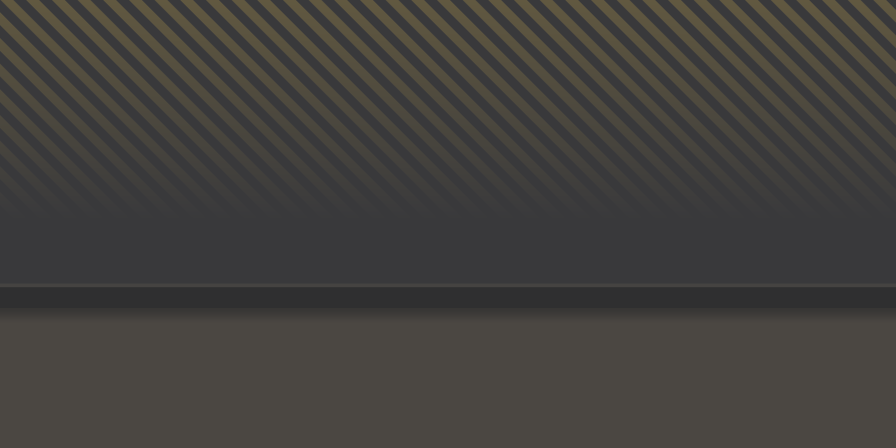
A WebGL 2 fragment shader for this background:

```glsl
#version 300 es
precision highp float;
// Dark panel with golden diagonal stripes that fade out downward,
// closed by a thin light rule and a dark bar that casts a soft shadow
// on a warm grey floor. Lengths are fractions of the canvas height.

#define STRIPE_PERIOD 0.0573   // horizontal spacing of the stripes
#define STRIPE_CENTER 0.0156   // centre of the first stripe at the top edge
#define STRIPE_DUTY   0.5      // share of the period that is filled
#define FADE_DEPTH    0.488    // depth at which the stripes vanish
#define RULE_TOP      0.633
#define BAR_TOP       0.641
#define BAR_BOTTOM    0.6875
#define SHADOW_DEPTH  0.038

uniform vec2 u_resolution;
out vec4 fragColor;

const vec3 PANEL  = vec3(0.225, 0.225, 0.233);
const vec3 STRIPE = vec3(0.380, 0.346, 0.252);
const vec3 RULE   = vec3(0.270, 0.264, 0.255);
const vec3 BAR    = vec3(0.186, 0.185, 0.190);
const vec3 SHADOW = vec3(0.216, 0.211, 0.205);
const vec3 FLOOR  = vec3(0.294, 0.278, 0.259);

// Antialiased step: 0 before the edge, 1 beyond it
float edge(float at, float x, float pixel) {
    return clamp((x - at) / pixel + 0.5, 0.0, 1.0);
}

// Coverage of the 45 degree stripes falling to the right
float stripes(vec2 p, float pixel) {
    float phase = (p.x - p.y - STRIPE_CENTER) / STRIPE_PERIOD;
    float offset = abs(fract(phase + 0.5) - 0.5) * STRIPE_PERIOD;
    float halfWidth = 0.5 * STRIPE_DUTY * STRIPE_PERIOD;
    return 1.0 - edge(halfWidth, offset, 1.5 * pixel);
}

void main() {
    float pixel = 1.0 / u_resolution.y;
    // x to the right, y as depth below the top edge
    vec2 p = vec2(gl_FragCoord.x, u_resolution.y - gl_FragCoord.y) * pixel;

    // Striped panel
    float fade = clamp(1.0 - p.y / FADE_DEPTH, 0.0, 1.0);
    vec3 color = mix(PANEL, STRIPE, stripes(p, pixel) * fade);

    // Light rule and dark bar
    color = mix(color, RULE, edge(RULE_TOP, p.y, pixel));
    color = mix(color, BAR, edge(BAR_TOP, p.y, pixel));

    // Floor with the shadow under the bar
    float lit = smoothstep(0.0, SHADOW_DEPTH, p.y - BAR_BOTTOM);
    color = mix(color, mix(SHADOW, FLOOR, lit), edge(BAR_BOTTOM, p.y, pixel));

    fragColor = vec4(color, 1.0);
}
```
